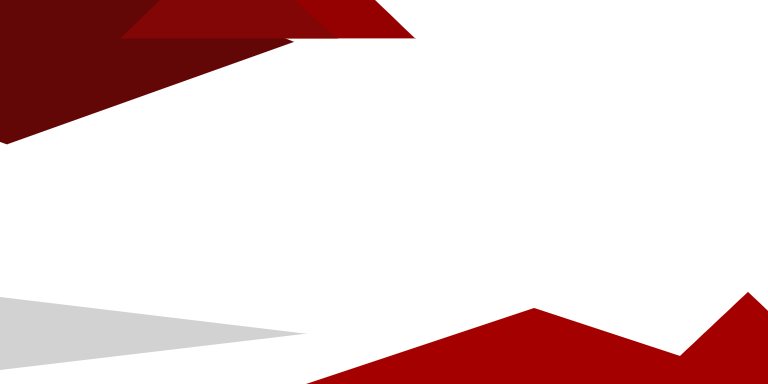
Write a Shadertoy shader that draws this background.

```glsl
// Flat angular banner: red and maroon shards on top, a grey spike and red peaks below, on white.

// Canvas units: x runs from 0 to 2, y from 0 to 1.
const vec2 CANVAS = vec2(2.0, 1.0);

const vec3 WHITE   = vec3(1.0);
const vec3 GREY    = vec3(0.827, 0.824, 0.824);
const vec3 RED     = vec3(0.645, 0.0, 0.0);
const vec3 CRIMSON = vec3(0.585, 0.0, 0.0);
const vec3 MAROON  = vec3(0.515, 0.022, 0.022);
const vec3 OXBLOOD = vec3(0.388, 0.022, 0.022);

const float BAND_BASE = 0.900;  // lower edge of the top band
const float BAND_TOP  = 1.020;  // just above the canvas
const float GROUND    = -0.100; // peaks start below the canvas

// Signed distance to the line a-b, positive on its left.
float edge(vec2 p, vec2 a, vec2 b) {
    vec2 along = normalize(b - a);
    return dot(p - a, vec2(-along.y, along.x));
}

// Convex shapes with corners in counter-clockwise order, positive inside.
float triangle(vec2 p, vec2 a, vec2 b, vec2 c) {
    return min(edge(p, a, b), min(edge(p, b, c), edge(p, c, a)));
}

float quad(vec2 p, vec2 a, vec2 b, vec2 c, vec2 d) {
    return min(min(edge(p, a, b), edge(p, b, c)),
               min(edge(p, c, d), edge(p, d, a)));
}

// Band piece given by its left and right extents at the base and top.
float band(vec2 p, vec2 baseSpan, vec2 topSpan) {
    return quad(p, vec2(baseSpan.x, BAND_BASE), vec2(baseSpan.y, BAND_BASE),
                   vec2(topSpan.y, BAND_TOP), vec2(topSpan.x, BAND_TOP));
}

float peak(vec2 p, vec2 apex, float left, float right) {
    return triangle(p, vec2(left, GROUND), vec2(right, GROUND), apex);
}

// Lay a colour over the base with an edge one pixel wide.
vec3 paint(vec3 base, vec3 colour, float dist) {
    return mix(base, colour, clamp(0.5 + dist * iResolution.y, 0.0, 1.0));
}

void mainImage(out vec4 fragColor, in vec2 fragCoord) {
    vec2 p = fragCoord / iResolution.xy * CANVAS;
    vec3 colour = WHITE;

    // Large dark shard, then the band that overlaps it
    float shard = quad(p, vec2(0.018, 0.624), vec2(0.766, 0.891),
                          vec2(-0.100, 1.237), vec2(-0.200, 0.702));
    colour = paint(colour, OXBLOOD, shard);
    colour = paint(colour, CRIMSON, band(p, vec2(0.740, 1.081), vec2(0.700, 0.956)));
    colour = paint(colour, MAROON, band(p, vec2(0.314, 0.878), vec2(0.437, 0.746)));

    // Grey spike from the left
    float spike = triangle(p, vec2(-0.100, 0.0246), vec2(0.797, 0.131),
                              vec2(-0.100, 0.2386));
    colour = paint(colour, GREY, spike);

    // Two joined peaks at the lower right
    float peaks = max(peak(p, vec2(1.391, 0.198), 0.497, 2.297),
                      peak(p, vec2(1.948, 0.240), 1.587, 2.304));
    colour = paint(colour, RED, peaks);

    fragColor = vec4(colour, 1.0);
}
```
